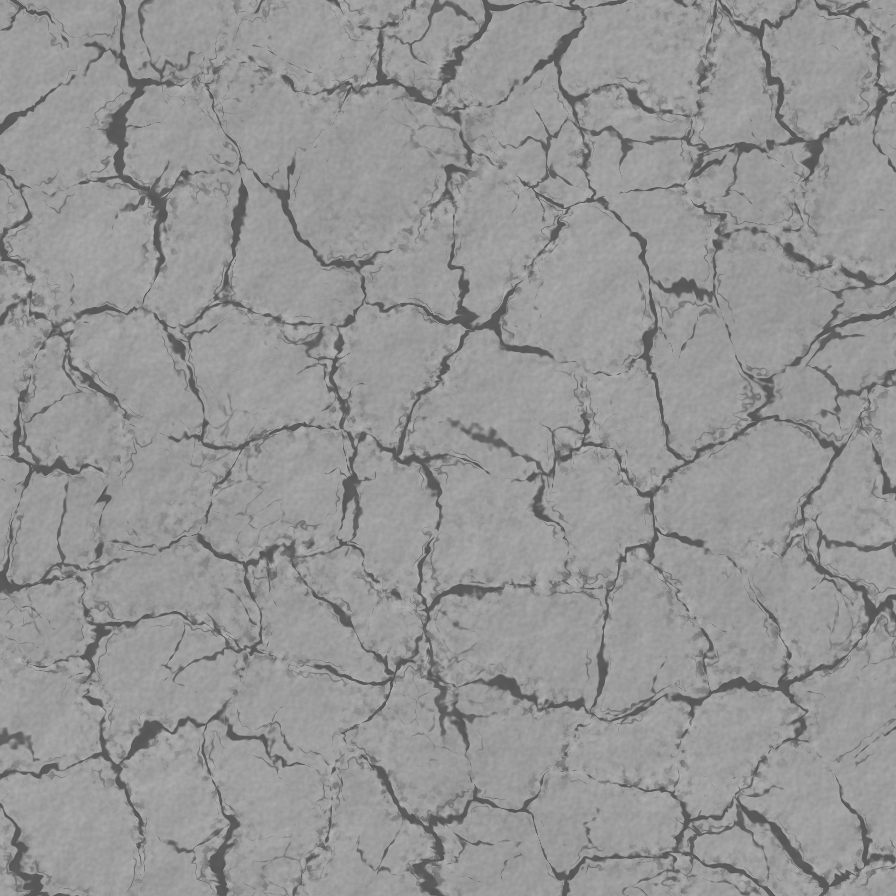
Write a WebGL 1 fragment shader that draws this texture.

```glsl
precision highp float;

// Dry cracked mud in grey: warped Voronoi borders form the main fissures, with
// noise varying their width until they break off. Finer Voronoi nets add side
// cracks and crazing; crumbled rims and embossed noise give the clay its grain.

uniform vec2 u_resolution;

const float CLAY = 0.613;
const float FISSURE = 0.35;

vec2 hash2(vec2 p) {
  vec3 q = fract(p.xyx * vec3(0.1031, 0.1030, 0.0973));
  q += dot(q, q.yzx + 33.33);
  return fract((q.xx + q.yz) * q.zy);
}

float cornerSlope(vec2 cell, vec2 offset) {
  float angle = 6.2832 * hash2(cell).x;
  return dot(vec2(cos(angle), sin(angle)), offset);
}

float gradientNoise(vec2 p) {
  vec2 i = floor(p), f = fract(p);
  vec2 u = f * f * f * (f * (f * 6.0 - 15.0) + 10.0);
  vec2 e = vec2(1.0, 0.0);
  return mix(
    mix(cornerSlope(i, f), cornerSlope(i + e.xy, f - e.xy), u.x),
    mix(cornerSlope(i + e.yx, f - e.yx), cornerSlope(i + e.xx, f - e.xx), u.x),
    u.y);
}

float fbm(vec2 p) {
  float sum = 0.0, amp = 1.0;
  for (int i = 0; i < 5; i++) {
    sum += amp * gradientNoise(p);
    p = mat2(1.6, 1.2, -1.2, 1.6) * p + 7.3;
    amp *= 0.5;
  }
  return sum;
}

// Pushes points about by noise of one frequency
vec2 warp(vec2 p, float freq, float amp) {
  vec2 q = p * freq;
  return p + amp * vec2(gradientNoise(q + 11.7), gradientNoise(q + 47.2));
}

// Distance to the nearest Voronoi border, in canvas units
float borderDistance(vec2 p, float cells, float jitter) {
  p *= cells;
  vec2 home = floor(p), f = fract(p);
  vec2 nearCell = vec2(0.0), nearRay = vec2(0.0);
  float best = 8.0;
  for (int y = -1; y <= 1; y++) {
    for (int x = -1; x <= 1; x++) {
      vec2 c = vec2(float(x), float(y));
      vec2 ray = c + 0.5 + jitter * (hash2(home + c) - 0.5) - f;
      float d = dot(ray, ray);
      if (d < best) { best = d; nearRay = ray; nearCell = c; }
    }
  }
  float border = 8.0;
  for (int y = -2; y <= 2; y++) {
    for (int x = -2; x <= 2; x++) {
      vec2 c = nearCell + vec2(float(x), float(y));
      vec2 ray = c + 0.5 + jitter * (hash2(home + c) - 0.5) - f;
      vec2 gap = ray - nearRay;
      if (dot(gap, gap) > 0.0001)
        border = min(border, dot(0.5 * (ray + nearRay), normalize(gap)));
    }
  }
  return border / cells;
}

// Coverage of a line of given half width; negative widths fade away
float crack(float dist, float halfWidth, float soft) {
  return 1.0 - smoothstep(-soft, soft, dist - halfWidth);
}

void main() {
  vec2 uv = gl_FragCoord.xy / u_resolution.y;
  float soft = 0.0009 + 0.5 / u_resolution.y;

  // Jagged, wandering coordinates for the cracks
  vec2 bent = warp(warp(uv, 6.0, 0.06), 18.0, 0.022);
  vec2 jagged = warp(warp(bent, 50.0, 0.009), 120.0, 0.004);
  float ragged = 0.003 * gradientNoise(uv * 130.0 + 3.0);

  // Main fissures
  float dist = borderDistance(jagged + 3.0, 8.0, 0.9) + ragged;
  float width = 0.0021 + 0.0065 * gradientNoise(uv * 10.0)
              + 0.004 * gradientNoise(uv * 40.0 + 5.0);
  float fissure = crack(dist, min(width, 0.0058), soft);

  // Thin splits beside the fissures, dead-end cracks and patches of crazing
  float splitAt = 0.010 + 0.011 * gradientNoise(uv * 20.0 + 21.0);
  float splitWidth = min(0.001, 0.006 * gradientNoise(uv * 22.0 + 63.0) - 0.0008);
  float split = crack(abs(dist + ragged - splitAt), splitWidth, soft);
  float branchWidth = 0.011 * gradientNoise(uv * 9.0 + 50.0) - 0.0022;
  float branch = crack(borderDistance(jagged + 9.0, 13.0, 0.95) + ragged,
                       min(branchWidth, 0.0026), soft);
  float crazeWidth = 0.016 * gradientNoise(uv * 5.0 + 90.0) - 0.005;
  float craze = crack(borderDistance(jagged + 17.0, 32.0, 0.95) + ragged,
                      min(crazeWidth, 0.0006), soft);

  // Clay surface: broad tone, relief lit from the upper left, fine grain
  vec2 toLight = vec2(-0.002, 0.002);
  float relief = fbm(uv * 18.0) - fbm((uv + toLight) * 18.0);
  float tone = CLAY + 0.17 * relief + 0.025 * gradientNoise(uv * 4.0 + 31.0)
             + 0.035 * gradientNoise(uv * 180.0);

  // Crumbs and pale chips along the rims and in rough patches
  float rim = exp(-max(dist, 0.0) / 0.011)
            * smoothstep(-0.4, 0.2, gradientNoise(uv * 8.0 + 77.0));
  float rough = max(rim, 0.3 * smoothstep(0.15, 0.5, gradientNoise(uv * 6.0 + 90.0)));
  float crumbs = fbm(uv * 85.0 + 13.0);
  tone -= 0.24 * rough * smoothstep(0.08, 0.38, crumbs);
  tone += 0.07 * rough * smoothstep(0.05, 0.4, -crumbs);

  // Open the cracks, finest first
  float depth = FISSURE + 0.03 * gradientNoise(uv * 90.0);
  tone = mix(tone, depth, 0.5 * craze);
  tone = mix(tone, depth, 0.7 * split);
  tone = mix(tone, depth, 0.9 * branch);
  tone = mix(tone, depth, fissure);
  gl_FragColor = vec4(vec3(tone), 1.0);
}
```
